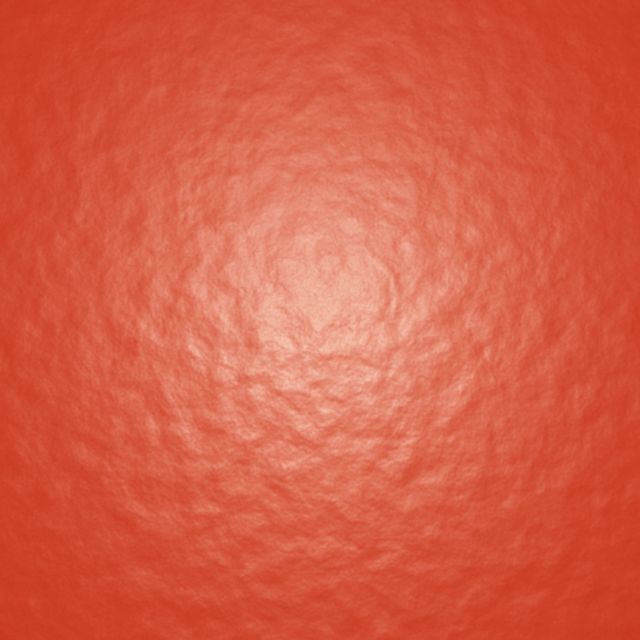
This texture is drawn by a WebGL 2 fragment shader. Its source:

```glsl
#version 300 es
precision highp float;
// Glossy red wrinkled surface lit by one soft round highlight.

#define GLOW_CENTER vec2(0.503, 0.522)
#define GLOW_GAIN 0.59
#define GLOW_CORE 0.07
#define BUMP_SCALE 21.0
#define BUMP_TILT 0.052
#define GRAIN 0.10
#define SPECKS 0.16

uniform vec2 u_resolution;
out vec4 outColor;

const vec3 BASE_RED = vec3(0.77, 0.22, 0.12);
const vec3 GLOSS_TINT = vec3(0.293, 1.0, 1.03);

vec2 hashGradient(vec2 cell) {
    vec3 q = fract(cell.xyx * vec3(0.1031, 0.1030, 0.0973));
    q += dot(q, q.yzx + 33.33);
    return 2.0 * fract((q.xx + q.yz) * q.zy) - 1.0;
}

// Smooth gradient noise, roughly -0.7 to 0.7
float noise(vec2 p) {
    vec2 i = floor(p), f = fract(p);
    vec2 u = f * f * f * (f * (f * 6.0 - 15.0) + 10.0);
    vec2 e = vec2(1.0, 0.0);
    float a = dot(hashGradient(i), f);
    float b = dot(hashGradient(i + e.xy), f - e.xy);
    float c = dot(hashGradient(i + e.yx), f - e.yx);
    float d = dot(hashGradient(i + e.xx), f - e.xx);
    return mix(mix(a, b, u.x), mix(c, d, u.x), u.y);
}

// Wrinkles: each octave is finer and a little flatter
float surfaceHeight(vec2 p) {
    const mat2 turn = mat2(0.8, 0.6, -0.6, 0.8);
    p += 0.008 * vec2(noise(p * 9.0), noise(p * 9.0 + 31.7));
    float height = 0.0, slope = 1.0, freq = BUMP_SCALE;
    for (int i = 0; i < 4; i++) {
        height += slope / freq * noise(p * freq + 17.3 * float(i));
        p = turn * p;
        freq *= 1.95;
        slope *= 0.78;
    }
    return height;
}

float segmentDistance(vec2 p, vec2 a, vec2 b) {
    vec2 ab = b - a;
    return length(p - a - ab * clamp(dot(p - a, ab) / dot(ab, ab), 0.0, 1.0));
}

// Highlight strength at an offset from its centre
float glow(vec2 offset) {
    float r = sqrt(dot(offset, offset) + GLOW_CORE * GLOW_CORE);
    return GLOW_GAIN * exp(-2.85 * r - 2.8 * r * r);
}

void main() {
    vec2 uv = gl_FragCoord.xy / u_resolution;
    vec2 offset = (uv - GLOW_CENTER) * vec2(1.03, 0.97);

    // Surface slope bends the reflection of the light
    vec2 e = vec2(0.0015, 0.0);
    float h = surfaceHeight(uv);
    vec2 tilt = vec2(surfaceHeight(uv + e.xy) - h, surfaceHeight(uv + e.yx) - h) / e.x;
    float gloss = glow(offset + BUMP_TILT * tilt);

    // Slight uneven sheen near the highlight
    gloss *= 1.0 + 0.10 * noise(uv * 34.0 + 5.0) + 0.06 * tilt.y;

    // Curved crease right of the centre, bright with a shaded outer side
    vec2 bend = vec2(0.614, 0.563);
    vec2 q = uv + 0.004 * noise(uv * 40.0);
    float crease = min(segmentDistance(q, vec2(0.565, 0.615), bend),
                       segmentDistance(q, bend, vec2(0.616, 0.505)));
    vec2 shifted = q - vec2(0.008, 0.003);
    float shade = min(segmentDistance(shifted, vec2(0.565, 0.615), bend),
                      segmentDistance(shifted, bend, vec2(0.616, 0.505)));
    gloss += 0.06 * exp(-pow(crease / 0.005, 2.0)) - 0.05 * exp(-pow(shade / 0.006, 2.0));

    // Fine grain and small dark pits, seen mostly where it shines
    float grain = noise(uv * 230.0) + 0.6 * noise(uv.yx * 140.0 + 9.0);
    float pits = smoothstep(0.32, 0.62, noise(uv * vec2(85.0, 115.0) + 3.0 * noise(uv * 30.0)));
    gloss *= 1.0 + GRAIN * grain - SPECKS * pits;
    gloss = max(gloss, 0.0);

    // Red rises faster than green and blue in the dim part of the glow
    vec3 color = BASE_RED + GLOSS_TINT * vec3(pow(gloss, 0.7), gloss, gloss);
    color += 0.012 * grain * vec3(0.6, 1.0, 1.0);
    outColor = vec4(clamp(color, 0.0, 1.0), 1.0);
}
```
